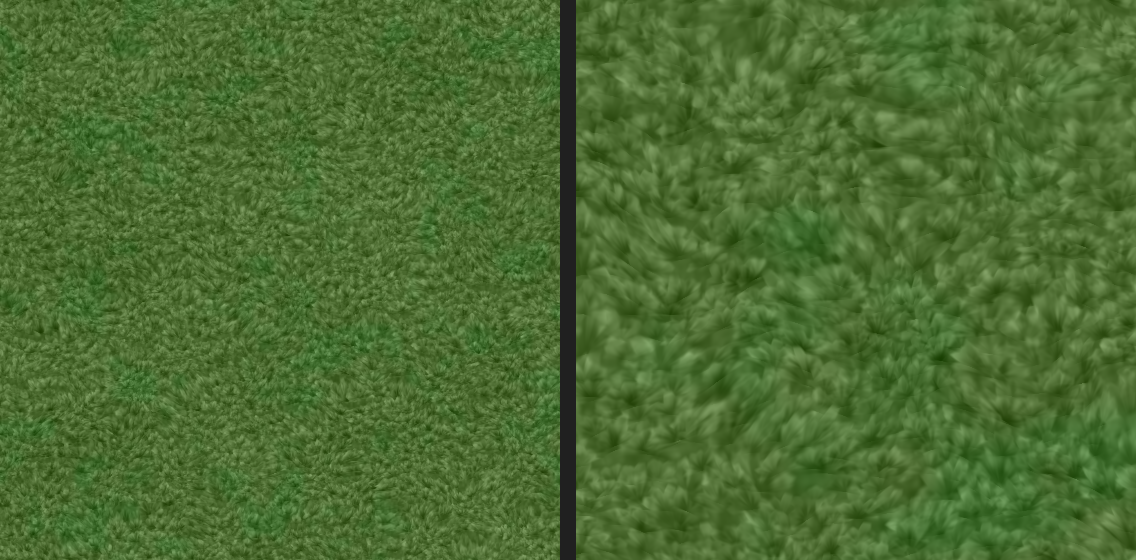
Left: the whole. Right: its middle third, enlarged.
A three.js fragment shader for this texture:

```glsl
varying vec2 vUv;

const vec3 GRASS_GREEN = vec3(0.35, 0.47, 0.24);
const vec3 FRESH_TINT = vec3(-0.045, 0.012, -0.005);
const float ROOT_SHADE = -0.17;
const float TIP_SHADE = 0.06;
const float GAP_SHADE = -0.08;

float hash(vec2 p) {
  return fract(sin(dot(p, vec2(127.1, 311.7))) * 43758.5453);
}

float valueNoise(vec2 p) {
  vec2 cell = floor(p);
  vec2 f = fract(p);
  f = f * f * (3.0 - 2.0 * f);
  float low = mix(hash(cell), hash(cell + vec2(1.0, 0.0)), f.x);
  float high = mix(hash(cell + vec2(0.0, 1.0)), hash(cell + 1.0), f.x);
  return mix(low, high, f.y);
}

// One fan of blades rising from its root: x is the shade, y the coverage
vec2 tuft(vec2 fromRoot, float seed, float bladeDensity) {
  float radius = length(fromRoot);
  float lean = (seed - 0.5) * 0.8;
  float angle = atan(fromRoot.x, fromRoot.y + 0.0001) - lean;
  float across = angle * bladeDensity + seed * 60.0;

  float blade = valueNoise(vec2(across, radius * 2.0 + seed * 17.0));
  float reach = 0.7 + 0.3 * valueNoise(vec2(across, 9.0));
  float cover = 1.0 - smoothstep(reach - 0.18, reach, radius);
  cover *= 1.0 - smoothstep(1.45, 1.8, abs(angle));

  float shade = mix(ROOT_SHADE, TIP_SHADE, smoothstep(0.0, 0.8, radius));
  shade += (blade - 0.5) * 0.2 * smoothstep(0.1, 0.5, radius);
  shade += (fract(seed * 7.31) - 0.5) * 0.07;
  return vec2(shade, cover);
}

// Scattered tufts, painted from the back row to the front row
float tuftLayer(vec2 p, float scale, float bladeDensity, vec2 offset) {
  vec2 q = p * scale + offset;
  vec2 cell = floor(q);
  float shade = GAP_SHADE + (valueNoise(q * 4.0) - 0.5) * 0.08;
  for (int row = 1; row >= -1; row--) {
    for (int column = -1; column <= 1; column++) {
      vec2 id = cell + vec2(float(column), float(row));
      vec2 jitter = vec2(hash(id + 3.7), hash(id + 8.3));
      vec2 root = id + 0.1 + 0.8 * jitter;
      vec2 fan = tuft(q - root, hash(id + 15.1), bladeDensity);
      shade = mix(shade, fan.x, fan.y);
    }
  }
  return shade;
}

void main() {
  // Bend the grid so that the rows do not show
  vec2 bend = vec2(valueNoise(vUv * 18.0), valueNoise(vUv * 18.0 + 40.0));
  vec2 p = vUv + (bend - 0.5) * 0.025;

  // Broad tufts with finer ones between them
  float shade = 0.65 * tuftLayer(p, 38.0, 5.5, vec2(0.0));
  shade += 0.5 * tuftLayer(p, 61.0, 4.0, vec2(23.4, 71.8));

  // Fine upright grain and wide soft mottling
  shade += (valueNoise(vUv * vec2(250.0, 150.0)) - 0.5) * 0.08;
  shade += (valueNoise(vUv * 9.0 + 12.0) - 0.5) * 0.03;

  // Patches of fresher green
  float fresh = valueNoise(vUv * 13.0 + 70.0) * 0.6 + valueNoise(vUv * 34.0) * 0.4;
  vec3 color = GRASS_GREEN + shade + FRESH_TINT * smoothstep(0.5, 0.85, fresh);
  gl_FragColor = vec4(color, 1.0);
}
```
